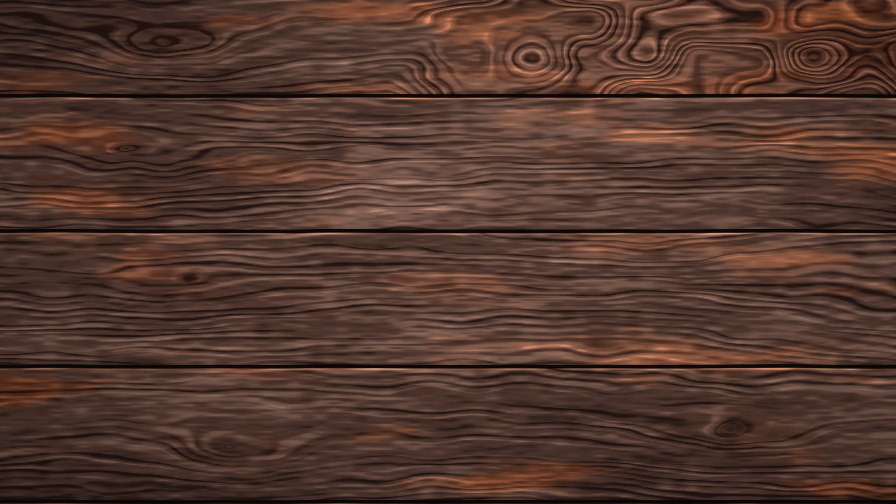
A Shadertoy shader for this texture:

```glsl
// Dark weathered wooden planks with knots, curly grain and worn edges.
#define PITCH 0.2685        // plank height, canvas height = 1
#define FIRST_SEAM 0.0046   // height of the lowest seam
#define SEAM 0.0034         // half width of the gap
#define RINGS 18.0          // grain lines per plank
#define KNOT_SIZE vec2(0.13, 0.048)
#define DARK vec3(0.13, 0.075, 0.065)
#define BROWN vec3(0.29, 0.20, 0.17)
#define LIGHT vec3(0.46, 0.34, 0.295)
#define PALE vec3(0.76, 0.57, 0.48)
#define WARM_TINT vec3(1.28, 0.98, 0.74)

float hash(vec2 p) {
    vec3 q = fract(vec3(p.xyx) * 0.1031);
    q += dot(q, q.yzx + 33.33);
    return fract((q.x + q.y) * q.z);
}

float noise(vec2 p) {
    vec2 i = floor(p), f = fract(p);
    f = f * f * (3.0 - 2.0 * f);
    return mix(mix(hash(i), hash(i + vec2(1, 0)), f.x),
               mix(hash(i + vec2(0, 1)), hash(i + vec2(1, 1)), f.x), f.y);
}

float fbm(vec2 p) {
    float sum = 0.0, amp = 0.533;
    for (int i = 0; i < 4; i++) {
        sum += amp * noise(p);
        p = p * 2.03 + 17.0;
        amp *= 0.5;
    }
    return sum;
}

// Knot centre: x on the canvas, y as a fraction of the plank
vec2 knotCentre(float row, int side) {
    return side == 0
        ? vec2(0.36 + 0.11 * cos(row * 1.5), 0.55 - 0.16 * cos(row * 2.2))
        : vec2(1.45 + 0.09 * row, 0.52 - 0.06 * row);
}

vec3 woodColor(float tone) {
    vec3 c = mix(DARK, BROWN, smoothstep(0.0, 0.42, tone));
    c = mix(c, LIGHT, smoothstep(0.38, 0.72, tone));
    return mix(c, PALE, smoothstep(0.68, 1.05, tone));
}

void mainImage(out vec4 fragColor, in vec2 fragCoord) {
    vec2 uv = fragCoord / iResolution.xy;
    vec2 p = fragCoord / iResolution.y;
    float px = 1.0 / iResolution.y;

    // Plank layout
    float wobble = 0.002 * (noise(vec2(p.x * 9.0, 4.0)) - 0.5);
    float t = (p.y - FIRST_SEAM + wobble) / PITCH;
    float row = floor(t), v = t - row;
    vec2 q = p + vec2(7.3, 3.1) * (row + 2.0);

    // Grain field: straight lines, bent by slow noise and knots
    float curl = smoothstep(0.84, 0.95, p.x + 0.1 * noise(p * 12.0)) * step(2.5, row);
    float straight = 1.0 - 0.65 * curl;
    float bump = 0.0, knots = 0.0, core = 0.0;
    for (int side = 0; side < 2; side++) {
        float present = side == 0 ? 1.0 : step(1.0, abs(row - 1.5));
        vec2 d = p - knotCentre(row, side);
        d.y = (v - knotCentre(row, side).y) * PITCH;
        d /= KNOT_SIZE;
        d += 0.35 * (vec2(noise(q * 13.0), noise(q * 13.0 + 40.0)) - 0.5);
        float r = length(d);
        float near = present * exp(-r * r);
        knots = max(knots, near);
        core += present * exp(-r * r * 14.0);
        straight *= 1.0 - 0.8 * near;
        bump += present * 5.0 * exp(-r);
    }
    float f = RINGS * (v - 0.5) * straight + bump;
    f += 4.5 * (noise(q * vec2(1.6, 6.0)) - 0.5);
    f += 1.1 * (noise(q * vec2(11.0, 38.0)) - 0.5);
    f += curl * 8.0 * (noise(q * vec2(9.0, 13.0)) - 0.5);

    // Cracks between rings, each with a raised light lip
    float ring = fract(f);
    float depth = smoothstep(0.1, 0.75, noise(vec2(q.x * 3.5, floor(f) * 7.0 + row * 31.0)));
    float fade = 1.0 - smoothstep(0.35, 0.8, fwidth(f));
    float crack = smoothstep(0.48, 0.78, ring) * (1.0 - smoothstep(0.82, 1.0, ring));
    float lip = smoothstep(0.0, 0.12, ring) * (1.0 - smoothstep(0.15, 0.45, ring));

    // Worn warm patches, streaks and fine fibres
    float warm = smoothstep(0.54, 0.76, fbm(q * vec2(3.2, 15.0)));
    warm = clamp(warm + 0.45 * knots * noise(q * 25.0) + 0.4 * curl, 0.0, 1.0);
    float streak = noise(vec2(q.x * 6.0, f * 2.3 + row * 50.0));
    float fibre = noise(q * vec2(38.0, 210.0));
    float scratch = noise(q * vec2(14.0, 130.0) + 60.0);
    float broad = fbm(q * vec2(2.2, 7.0) + 9.0);

    float tone = 0.45 + 0.26 * (streak - 0.5) + 0.25 * (fibre - 0.5)
               + 0.22 * (scratch - 0.5) + 0.40 * (broad - 0.5);
    tone += fade * depth * (0.15 * lip - (0.34 - 0.12 * warm) * crack);
    tone += 0.13 * warm - 0.22 * core - 0.05 * knots;
    tone += 0.10 * curl * (lip - crack);

    // Light falls off toward the canvas border
    vec2 c = uv - vec2(0.52, 0.55);
    float falloff = dot(c, c);
    tone += 0.06 - 0.34 * falloff;

    // Lit upper edge and shaded lower edge of each plank
    float below = (1.0 - v) * PITCH, above = v * PITCH;
    float edgeWear = 0.15 + 0.65 * noise(vec2(q.x * 16.0, row * 5.0));
    float rim = smoothstep(SEAM, SEAM + 0.002, below)
              * (1.0 - smoothstep(SEAM + 0.002, SEAM + 0.006, below));
    tone += 0.55 * rim * edgeWear;
    tone -= 0.14 * (1.0 - smoothstep(0.0, 0.016, above));

    vec3 col = woodColor(tone);
    float warmth = max(warm * (0.35 + 2.2 * falloff), 0.4 * rim);
    col *= mix(vec3(1.0), WARM_TINT, clamp(warmth, 0.0, 1.0));

    // Gap between planks
    float gap = 1.0 - smoothstep(SEAM - px * 0.5, SEAM + px * 0.5, min(below, above));
    col = mix(col, vec3(0.035, 0.02, 0.02), gap * 0.95);
    col *= 1.06 - 0.5 * falloff;
    fragColor = vec4(clamp(col, 0.0, 1.0), 1.0);
}
```
